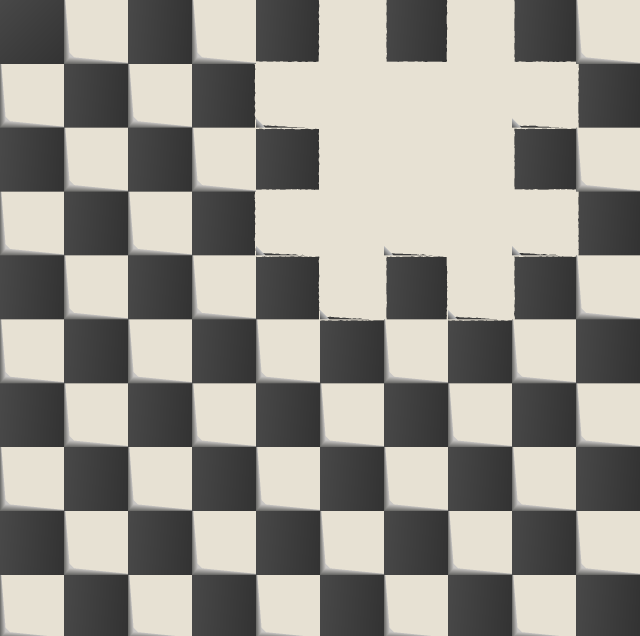
A WebGL 1 fragment shader for this pattern:

```glsl
precision highp float;

uniform vec2 u_resolution;

const vec3 CREAM = vec3(0.906, 0.882, 0.827);
const vec2 TILES_PER_WIDTH = vec2(10.0, 10.02);
const vec2 GAP_CENTER = vec2(6.0, 2.0);
const int SAMPLES = 3;

vec2 hashGradient(vec2 p) {
  float angle = 6.2832 * fract(sin(dot(p, vec2(127.1, 311.7))) * 4375.85);
  return vec2(cos(angle), sin(angle));
}

float gradientNoise(vec2 p) {
  vec2 i = floor(p);
  vec2 f = p - i;
  vec2 u = f * f * (3.0 - 2.0 * f);
  vec2 e = vec2(1.0, 0.0);
  float a = dot(hashGradient(i), f);
  float b = dot(hashGradient(i + e.xy), f - e.xy);
  float c = dot(hashGradient(i + e.yx), f - e.yx);
  float d = dot(hashGradient(i + e.xx), f - e.xx);
  return mix(mix(a, b, u.x), mix(c, d, u.x), u.y);
}

// 1 inside a square block of tiles around the gap
float inBlock(vec2 cell, float radius) {
  vec2 away = abs(cell - GAP_CENTER);
  return step(max(away.x, away.y), radius + 0.5);
}

// Distance from a tile side, pulled inward where the neighbour is bare
float trimmedSide(float along, vec2 neighbour, float trim) {
  return along + 1.0 - inBlock(neighbour, 2.0) * (1.0 + trim);
}

vec3 darkTile(vec2 f, vec2 cell, float wobble) {
  vec2 right = vec2(1.0, 0.0);
  vec2 down = vec2(0.0, 1.0);
  float horizontal = min(trimmedSide(f.x, cell - right, 0.04 + wobble),
                         trimmedSide(1.0 - f.x, cell + right, 0.016 + wobble));
  float vertical = min(trimmedSide(f.y, cell - down, 0.018 + wobble),
                       trimmedSide(1.0 - f.y, cell + down, 0.034 + wobble));
  // Only the first tile has a diagonal ramp
  float isFirst = step(cell.x + cell.y, 0.5);
  float ramp = mix(f.x + 0.06 * (f.y - 0.5), 0.5 * (f.x + f.y), isFirst);
  vec3 charcoal = vec3(mix(0.282, 0.200, clamp(ramp, 0.0, 1.0)));
  return mix(CREAM, charcoal, step(0.0, min(horizontal, vertical)));
}

// Tapered shade along the left and bottom sides; h is measured from there
vec3 shadedTile(vec2 h) {
  float leftWidth = mix(0.100, 0.022, h.y);
  float bottomWidth = mix(0.118, 0.018, h.x);
  float chamfer = (h.x + h.y - 0.26) * 0.707;
  float inside = min(min(h.x - leftWidth, h.y - bottomWidth), chamfer);
  float depth = clamp(min(h.x / leftWidth, h.y / bottomWidth), 0.0, 1.0);
  vec3 shade = mix(vec3(0.40, 0.40, 0.39), vec3(0.79, 0.78, 0.77), depth);
  return mix(shade, CREAM, step(0.0, inside));
}

// Bare tile, keeping a trace of shade in the corner above a dark tile
vec3 bareTile(vec2 h, vec2 cell, float wobble) {
  vec2 below = cell + vec2(0.0, 1.0);
  float supported = 1.0 - inBlock(below, 1.0);
  float bottomWidth = mix(0.045, -0.01, h.x) + wobble;
  float corner = h.x + h.y - 0.15;
  float inside = min(corner, h.y - bottomWidth);
  vec3 shade = vec3(mix(0.30, 0.76, clamp((h.x + h.y) / 0.15, 0.0, 1.0)));
  shade = mix(vec3(0.24), shade, step(corner, 0.0));
  return mix(CREAM, shade, supported * step(inside, 0.0));
}

vec3 checkerboard(vec2 p) {
  vec2 cell = floor(p);
  vec2 f = p - cell;
  vec2 h = vec2(f.x, 1.0 - f.y);
  float wobble = 0.012 * gradientNoise(p * 17.0);
  if (mod(cell.x + cell.y, 2.0) < 0.5) {
    return inBlock(cell, 1.0) > 0.5 ? CREAM : darkTile(f, cell, wobble);
  }
  return inBlock(cell, 2.0) > 0.5 ? bareTile(h, cell, wobble) : shadedTile(h);
}

void main() {
  // Average a small grid of samples to smooth every edge
  vec3 color = vec3(0.0);
  for (int j = 0; j < SAMPLES; j++) {
    for (int i = 0; i < SAMPLES; i++) {
      vec2 offset = (vec2(float(i), float(j)) + 0.5) / float(SAMPLES) - 0.5;
      vec2 pixel = gl_FragCoord.xy + offset;
      vec2 fromTop = vec2(pixel.x, u_resolution.y - pixel.y);
      color += checkerboard(fromTop / u_resolution.x * TILES_PER_WIDTH);
    }
  }
  gl_FragColor = vec4(color / float(SAMPLES * SAMPLES), 1.0);
}
```
